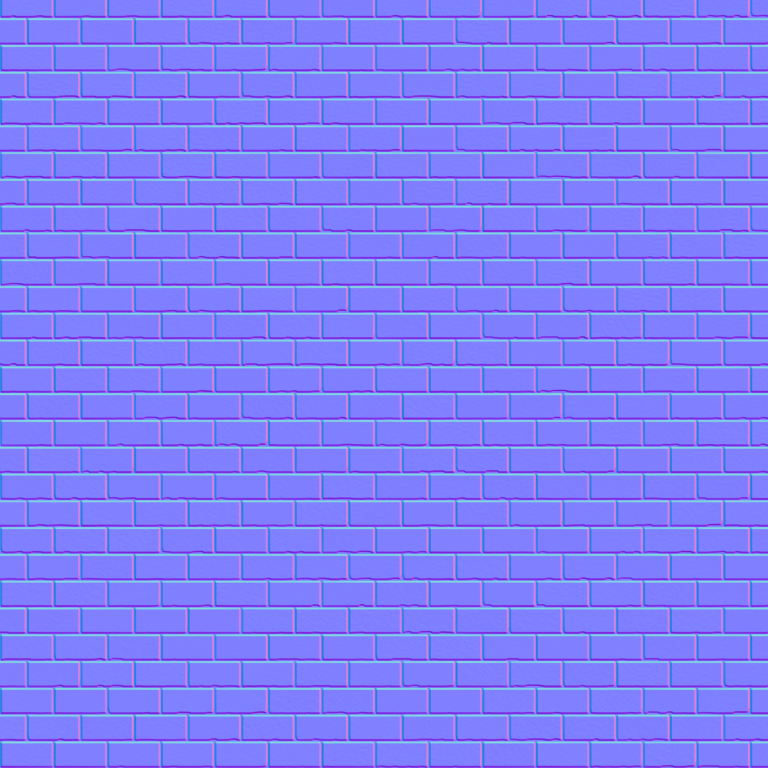
This texture map is drawn by a Shadertoy shader. Its source:

```glsl
#define ROWS 28.67        // courses up the canvas
#define JOINT 0.02        // half the joint, in course heights
#define BEVEL 0.07        // width of the rounded edge
#define CORNER 0.07       // corner radius
#define DEPTH 0.06        // drop from brick face to joint
#define CHIPPING 0.07     // wear along the lower edge
#define GRAIN 0.003       // height of the surface grain
#define TILT 0.025        // lean of single bricks
#define SAMPLES 3         // supersampling per axis

float hash(vec2 p) {
    return fract(sin(dot(p, vec2(127.1, 311.7))) * 43758.5);
}

float valueNoise(vec2 p) {
    vec2 cell = floor(p);
    vec2 f = fract(p);
    f = f * f * (3.0 - 2.0 * f);
    float low = mix(hash(cell), hash(cell + vec2(1, 0)), f.x);
    float high = mix(hash(cell + vec2(0, 1)), hash(cell + vec2(1, 1)), f.x);
    return mix(low, high, f.y);
}

float roundedBox(vec2 p, vec2 halfSize, float radius) {
    vec2 q = abs(p) - halfSize + radius;
    return length(max(q, 0.0)) + min(max(q.x, q.y), 0.0) - radius;
}

// Height of the wall; bricks measure 2 by 1 in running bond
float wallHeight(vec2 p) {
    float row = floor(p.y);
    p.x += mod(row, 2.0);
    vec2 brick = vec2(floor(p.x * 0.5), row);
    vec2 local = vec2(p.x - brick.x * 2.0 - 1.0, p.y - row - 0.5);
    float seed = hash(brick);

    // Edge profile, with chips along the bottom
    float edge = roundedBox(local, vec2(1.0, 0.5) - JOINT, CORNER);
    float chip = smoothstep(0.5, 0.9, valueNoise(vec2(p.x * 4.0, seed * 91.0)));
    edge += CHIPPING * chip * seed * smoothstep(-0.25, -0.5, local.y);
    float drop = smoothstep(-BEVEL, JOINT, edge);

    // Grain and lean fade out towards the joint
    vec2 lean = TILT * (vec2(seed, hash(brick + 17.3)) - 0.5);
    float grain = valueNoise(p * 11.0 + seed * 37.0) - 0.5;
    grain *= GRAIN * mix(0.4, 1.3, hash(brick + 5.1));
    return (1.0 - drop) * (dot(local, lean) + grain) - DEPTH * drop;
}

vec3 normalColor(vec2 p) {
    vec2 e = vec2(0.01, 0.0);
    vec2 slope = vec2(wallHeight(p + e) - wallHeight(p - e),
                      wallHeight(p + e.yx) - wallHeight(p - e.yx)) / (2.0 * e.x);
    return normalize(vec3(-slope, 1.0)) * 0.5 + 0.5;
}

void mainImage(out vec4 fragColor, in vec2 fragCoord) {
    vec3 sum = vec3(0.0);
    for (int j = 0; j < SAMPLES; j++) {
        for (int i = 0; i < SAMPLES; i++) {
            vec2 offset = (vec2(i, j) + 0.5) / float(SAMPLES) - 0.5;
            sum += normalColor((fragCoord + offset) / iResolution.y * ROWS);
        }
    }
    fragColor = vec4(sum / float(SAMPLES * SAMPLES), 1.0);
}
```
